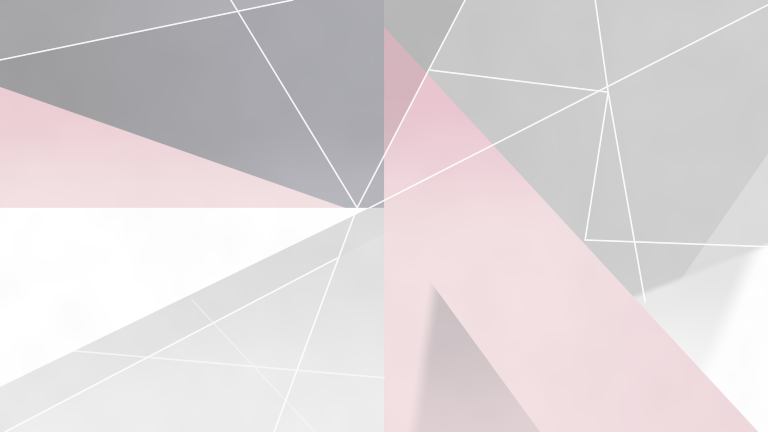
Write a Shadertoy shader that draws this background.

```glsl
const vec2 GRID = vec2(16.0, 9.0);
const float SPLIT = 8.0;
const float HORIZON = 4.67;
const float LINE_HALF_WIDTH = 0.017;
const float MOTTLE = 0.012;

const vec2 HUB = vec2(7.44, 4.67);
const vec2 WHITE_TIP = vec2(7.7, 4.67);
const vec2 NODE = vec2(12.67, 7.08);
const vec2 KNEE = vec2(12.19, 4.0);
const vec2 RAY_TOP = vec2(9.69, 9.0);
const vec2 SHARD_TIP = vec2(9.08, 2.98);

const vec3 WHITE = vec3(0.995);
const vec3 SLATE = vec3(0.62, 0.62, 0.63);
const vec3 SLATE_BLUE = vec3(0.665, 0.665, 0.69);
const vec3 SILVER = vec3(0.785);
const vec3 MIST = vec3(0.865);
const vec3 PALE = vec3(0.915);
const vec3 ROSE = vec3(0.91, 0.77, 0.81);
const vec3 BLUSH = vec3(0.945, 0.875, 0.885);
const vec3 SHARD_GRAY = vec3(0.79, 0.75, 0.76);

float hash(vec2 p) {
    p = fract(p * vec2(0.1031, 0.1137));
    p += dot(p, p.yx + 33.3);
    return fract((p.x + p.y) * p.x * 7.3);
}

float noise(vec2 p) {
    vec2 i = floor(p), f = fract(p);
    f = f * f * (3.0 - 2.0 * f);
    return mix(mix(hash(i), hash(i + vec2(1, 0)), f.x),
               mix(hash(i + vec2(0, 1)), hash(i + vec2(1, 1)), f.x), f.y);
}

// Signed distance to the line a-b, positive on its left
float side(vec2 p, vec2 a, vec2 b) {
    vec2 d = normalize(b - a);
    return d.x * (p.y - a.y) - d.y * (p.x - a.x);
}

float cover(float d, float soft) {
    return smoothstep(-soft, soft, d);
}

float segment(vec2 p, vec2 a, vec2 b) {
    vec2 d = b - a;
    return length(p - a - d * clamp(dot(p - a, d) / dot(d, d), 0.0, 1.0));
}

float stroke(vec2 p, vec2 a, vec2 b, float px) {
    return 1.0 - smoothstep(-0.6 * px, 0.6 * px, segment(p, a, b) - LINE_HALF_WIDTH);
}

vec3 leftPanel(vec2 p, float aa) {
    // Slate roof over the pink wedge
    vec3 slate = mix(SLATE, SLATE_BLUE, smoothstep(0.0, 7.0, p.x));
    slate += 0.035 * cover(side(p, vec2(0.0, 7.75), vec2(6.1, 9.0)), aa);
    slate += 0.05 * smoothstep(6.5, 4.67, p.y) * smoothstep(3.0, 7.0, p.x);
    vec3 wedge = mix(vec3(0.92, 0.805, 0.83), BLUSH, smoothstep(7.0, 4.7, p.y));
    vec3 upper = mix(wedge, slate, cover(side(p, vec2(0.0, 7.19), vec2(7.19, HORIZON)), aa));

    // White wedge over the pale floor
    vec3 ground = mix(MIST, PALE, smoothstep(3.8, 0.3, p.y));
    ground += 0.015 * cover(-side(p, vec2(0.1, 0.0), vec2(7.02, 3.62)), aa);
    vec3 lower = mix(ground, WHITE, cover(side(p, vec2(0.0, 0.94), WHITE_TIP), aa));
    return mix(lower, upper, cover(p.y - HORIZON, aa));
}

vec3 rightPanel(vec2 p, float aa) {
    // Silver facets brightening toward the lower right
    vec3 facets = SILVER + 0.025 * smoothstep(9.0, 14.0, p.x);
    facets += 0.05 * cover(-side(p, vec2(14.2, 3.2), vec2(16.0, 5.8)), aa);
    vec3 glow = mix(vec3(0.90), vec3(0.96), smoothstep(3.4, 1.2, p.y));
    glow = mix(glow, WHITE, cover(-side(p, vec2(14.7, 1.3), vec2(15.6, 3.5)), 0.25));
    facets = mix(facets, glow, cover(-side(p, vec2(13.3, 2.85), vec2(16.0, 3.9)), 0.08));

    // Pink band with the shadowed shard
    vec3 band = mix(BLUSH, ROSE, smoothstep(3.8, 7.3, p.y));
    band = mix(band, vec3(0.93, 0.84, 0.86), smoothstep(11.0, 15.0, p.x) * 0.7);
    float shardMask = cover(-side(p, SHARD_TIP, vec2(11.25, 0.0)), aa)
                    * smoothstep(-0.05, 0.3, p.x - mix(8.5, 8.93, p.y / SHARD_TIP.y));
    vec3 shard = mix(vec3(0.88, 0.82, 0.835), SHARD_GRAY, smoothstep(-0.5, 2.8, p.y));
    band = mix(band, shard, shardMask);

    vec3 col = mix(band, facets, cover(side(p, vec2(8.0, 8.44), vec2(15.8, 0.0)), aa));
    float shade = cover(side(p, HUB, RAY_TOP), aa);
    return col * (1.0 - 0.085 * shade);
}

void mainImage(out vec4 fragColor, in vec2 fragCoord) {
    vec2 p = fragCoord / iResolution.xy * GRID;
    float px = GRID.x / iResolution.x;
    float aa = 0.7 * px;

    vec3 col = mix(leftPanel(p, aa), rightPanel(p, aa), cover(p.x - SPLIT, aa));
    col += MOTTLE * (noise(p * 1.3) + 0.5 * noise(p * 2.7) - 0.75);

    // Thin white wires, each as start and end
    vec4 wires[11] = vec4[11](
        vec4(0.0, 7.75, 6.1, 9.0), vec4(4.81, 9.0, HUB), vec4(HUB, RAY_TOP),
        vec4(HUB, 5.71, 0.0), vec4(7.02, 3.62, 0.1, 0.0), vec4(WHITE_TIP, 16.0, 8.9),
        vec4(8.96, 7.54, NODE), vec4(12.4, 9.0, NODE), vec4(NODE, 13.44, 2.71),
        vec4(NODE, KNEE), vec4(KNEE, 16.0, 3.86));
    float wire = 0.0;
    for (int i = 0; i < 11; i++)
        wire = max(wire, stroke(p, wires[i].xy, wires[i].zw, px));
    float faint = max(stroke(p, vec2(1.54, 1.69), vec2(8.0, 1.13), px),
                      0.6 * stroke(p, vec2(4.0, 2.75), vec2(6.56, 0.0), px));
    col = mix(col, WHITE, max(0.9 * wire, 0.6 * faint));

    fragColor = vec4(clamp(col, 0.0, 1.0), 1.0);
}
```
